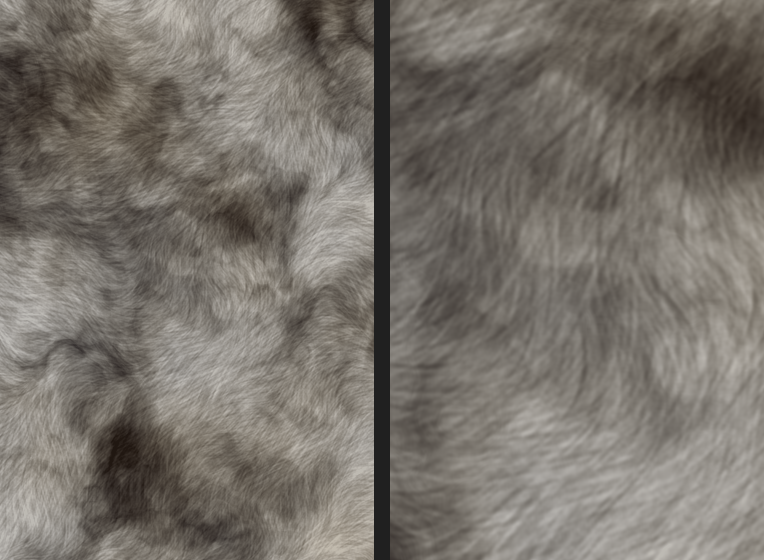
Left, the full canvas; right, a detail of the centre.
This texture is drawn by a Shadertoy shader. Its source:

```glsl
// Soft grey-brown fur: blurred tufts, curled wisps and fine hairs along a swirling flow.
#define DARK vec3(0.23, 0.20, 0.18)
#define LIGHT vec3(0.66, 0.64, 0.61)
#define MEAN_TONE 0.67
#define TUFT_SCALE 4.6
#define TUFT_CONTRAST 2.8
#define WISP_SCALE 9.0
#define WISP_CONTRAST 1.15
#define HAIR_SCALE 350.0
#define HAIR_CONTRAST 1.6
#define HAIR_STEP 0.0024
#define WARP 0.055
#define CROSSING 0.5

float hash(vec2 cell) {
    vec3 h = fract(vec3(cell.xyx) * 0.1031);
    h += dot(h, h.yzx + 33.33);
    return fract((h.x + h.y) * h.z);
}

float noise(vec2 p) {
    vec2 cell = floor(p);
    vec2 f = fract(p);
    f = f * f * (3.0 - 2.0 * f);
    float low = mix(hash(cell), hash(cell + vec2(1, 0)), f.x);
    float high = mix(hash(cell + vec2(0, 1)), hash(cell + vec2(1, 1)), f.x);
    return mix(low, high, f.y);
}

// Layered noise, centred on zero
float layeredNoise(vec2 p) {
    float sum = 0.0;
    float amp = 0.5;
    for (int i = 0; i < 5; i++) {
        sum += amp * (noise(p) - 0.5);
        p = mat2(1.6, 1.2, -1.2, 1.6) * p + 17.3;
        amp *= 0.5;
    }
    return sum;
}

// Direction of the coat, from layered sines
float flowAngle(vec2 p) {
    float angle = 0.15;
    float amp = 0.75;
    p *= 3.5;
    for (int i = 0; i < 4; i++) {
        p = mat2(1.3, 1.25, -1.25, 1.3) * p + 1.9;
        angle += amp * sin(p.x + 1.3 * sin(p.y));
        amp *= 0.66;
    }
    return angle;
}

vec2 heading(float angle) {
    return vec2(cos(angle), sin(angle));
}

// Averages tufts (x) and hairs (y) along the flow through a point
vec2 comb(vec2 start, float turn) {
    const int steps = 10;
    vec2 sum = vec2(0.0);
    float total = 0.0;
    for (int side = -1; side <= 1; side += 2) {
        vec2 p = start;
        for (int i = 0; i < steps; i++) {
            float angle = flowAngle(p);
            float weight = 1.0 - float(i) / float(steps);
            vec2 folded = p + WARP * heading(2.0 * angle);
            float tuft = layeredNoise(folded * TUFT_SCALE + 5.0);
            float hair = noise(p * HAIR_SCALE + 91.0 * turn) - 0.5;
            sum += weight * vec2(tuft, hair);
            total += weight;
            p += float(side) * HAIR_STEP * heading(angle + turn);
        }
    }
    return sum / total;
}

// Curled wisps with crisper edges, from noise folded by noise
float wisps(vec2 p) {
    vec2 curl = vec2(layeredNoise(p * 7.0 + 3.0), layeredNoise(p * 7.0 + 31.0));
    return layeredNoise(p * WISP_SCALE + 6.0 * curl + 60.0);
}

// Broad light and shade: pale top and middle, dark hollows at the sides
float broadShade(vec2 p, float width) {
    p += 0.03 * heading(2.0 * flowAngle(p));
    vec2 hollow = vec2(min(p.x, abs(p.x - 0.93 * width)), p.y - 0.67);
    hollow /= vec2(0.06, 0.11);
    vec2 crown = (p - vec2(0.4 * width, 0.5)) / vec2(0.2, 0.16);
    return 0.24 * smoothstep(0.8, 1.0, p.y)
         + 0.14 * exp(-dot(crown, crown))
         - 0.60 * exp(-dot(hollow, hollow));
}

void mainImage(out vec4 fragColor, in vec2 fragCoord) {
    vec2 p = fragCoord / iResolution.y;
    float width = iResolution.x / iResolution.y;

    // Two crossing coats of hair over tufts and wisps
    vec2 coat = 0.5 * (comb(p, 0.0) + comb(p, CROSSING));
    float tone = MEAN_TONE + TUFT_CONTRAST * coat.x + broadShade(p, width);
    tone += WISP_CONTRAST * wisps(p);
    tone -= 0.55 * max(tone - 0.85, 0.0);
    tone += HAIR_CONTRAST * coat.y * (0.6 + 0.5 * clamp(tone, 0.0, 1.0));
    tone = clamp(tone, -0.25, 1.2);

    // Warm mid tones with a faint drift to cool grey
    vec3 color = mix(DARK, LIGHT, tone);
    float cool = layeredNoise(p * 5.0 + 40.0);
    color += vec3(-0.03, 0.0, 0.05) * cool;
    color.b -= 0.04 * max(tone * (1.0 - tone), 0.0);
    fragColor = vec4(color, 1.0);
}
```
